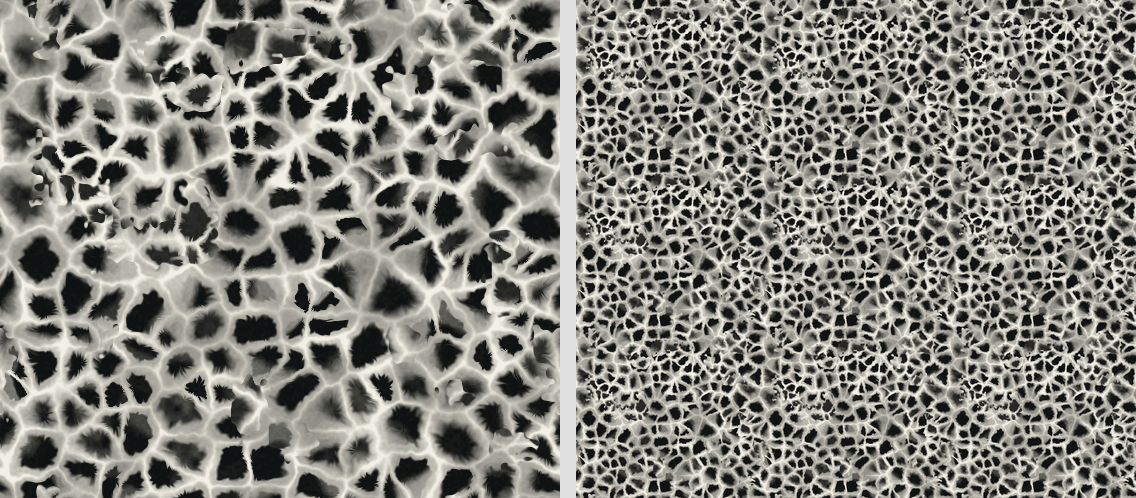
Left, the tile; right, the same tile 3 across and 3 down.
Write a WebGL 2 fragment shader that draws this pattern.

```glsl
#version 300 es
precision highp float;
// Seamless animal pelt: dark furry spots in pale veins, with torn overlapping patches.

uniform vec2 u_resolution;
out vec4 outColor;

const float TAU = 6.2831853;
const vec2 GRID = vec2(18.0, 16.0);   // whole cells per tile
const float ROUNDING = 15.0;          // higher gives sharper spot corners

vec2 wrapCell(vec2 cell, vec2 period) {
    return floor(mod(cell + 0.5, period));
}

vec2 hash2(vec2 p) {
    vec3 a = fract(p.xyx * vec3(0.1031, 0.1030, 0.0973));
    a += dot(a, a.yzx + 33.33);
    return fract((a.xx + a.yz) * a.zy);
}

// Value noise that repeats after a whole number of cells
float noise(vec2 p, vec2 period) {
    vec2 i = floor(p), f = fract(p);
    f = f * f * (3.0 - 2.0 * f);
    float a = hash2(wrapCell(i, period)).x;
    float b = hash2(wrapCell(i + vec2(1, 0), period)).x;
    float c = hash2(wrapCell(i + vec2(0, 1), period)).x;
    float d = hash2(wrapCell(i + vec2(1, 1), period)).x;
    return mix(mix(a, b, f.x), mix(c, d, f.x), f.y);
}

float tileNoise(vec2 uv, vec2 repeats) {
    return noise(uv * repeats, repeats);
}

// Spot centres; some cells stay empty so that sizes vary
bool hasSpot(vec2 cell) {
    return hash2(wrapCell(cell, GRID) + 71.3).x > 0.34;
}

vec2 spotCentre(vec2 cell) {
    return cell + 0.1 + 0.8 * hash2(wrapCell(cell, GRID) + 7.7);
}

vec2 nearestCell(vec2 p) {
    vec2 base = floor(p), best = base;
    float bestDist = 1e3;
    for (int y = -2; y <= 2; y++)
    for (int x = -2; x <= 2; x++) {
        vec2 cell = base + vec2(x, y);
        float dist = distance(p, spotCentre(cell));
        if (hasSpot(cell) && dist < bestDist) { bestDist = dist; best = cell; }
    }
    return best;
}

// x: rounded distance to the cell border, y: half the gap to the closest neighbour
vec2 borderDistance(vec2 p, vec2 cell) {
    vec2 centre = spotCentre(cell);
    float sum = 0.0, gap = 1.0;
    for (int y = -2; y <= 2; y++)
    for (int x = -2; x <= 2; x++) {
        vec2 other = cell + vec2(x, y);
        if ((x == 0 && y == 0) || !hasSpot(other)) continue;
        vec2 away = spotCentre(other) - centre;
        float span = length(away);
        sum += exp(-ROUNDING * dot(0.5 * away + centre - p, away / span));
        gap = min(gap, 0.5 * span);
    }
    return vec2(-log(max(sum, 1e-6)) / ROUNDING, gap);
}

// Radial hairs around a spot centre, about -0.5 to 0.5
float hairs(vec2 offset, float count, float seed) {
    float turn = atan(offset.y, offset.x) / TAU + 0.5;
    return noise(vec2(turn * count, length(offset) * 4.0 + seed * 50.0), vec2(count, 97.0)) - 0.5;
}

// Tone of the pelt: 0 is ink, 1 is cream
float peltTone(vec2 p, vec2 uv) {
    vec2 cell = nearestCell(p);
    vec2 border = borderDistance(p, cell);
    vec2 offset = p - spotCentre(cell);
    vec2 trait = hash2(wrapCell(cell, GRID) + 19.1);
    vec2 trait2 = hash2(wrapCell(cell, GRID) + 43.9);

    // Rounded spot with a hairy edge, kept clear of the cell border
    float fur = 0.13 * hairs(offset, 37.0, trait.x) + 0.07 * hairs(offset, 15.0, trait.y);
    float round = mix(border.x, 1.35 * border.y - length(offset), 0.2);
    float depth = min(round, border.x + 0.05) + fur * smoothstep(0.0, 0.15, border.x);
    float side = dot(offset, vec2(cos(trait2.x * TAU), sin(trait2.x * TAU)));
    float softness = border.y * mix(0.16, 0.42, trait.y * trait.y);
    float edge = border.y * mix(0.34, 0.54, trait.x) + 0.16 * side * trait2.y;
    edge = max(edge, softness + 0.03);
    float spot = smoothstep(edge - softness, edge + softness, depth);

    // Spots fade to one side and some are washed out
    float fade = smoothstep(-0.2, 0.8, side / border.y + 1.2 * fur);
    spot *= 1.0 - 0.8 * fade * smoothstep(0.35, 0.8, trait2.y);
    spot *= 1.0 - 0.4 * smoothstep(0.7, 1.0, trait.y) * tileNoise(uv, vec2(63, 56));

    float ground = 0.57 + 0.3 * tileNoise(uv, GRID);
    float glow = 1.0 - smoothstep(-0.06, 0.15, border.x);
    ground += 0.34 * glow * mix(0.5, 1.0, tileNoise(uv, vec2(27, 24)));
    return ground * (1.0 - spot);
}

vec3 furColor(float tone) {
    vec3 ink = vec3(0.06, 0.07, 0.07), charcoal = vec3(0.24, 0.24, 0.22);
    vec3 slate = vec3(0.42, 0.42, 0.40), taupe = vec3(0.59, 0.58, 0.55);
    vec3 sand = vec3(0.74, 0.73, 0.69), cream = vec3(0.95, 0.94, 0.90);
    float t = clamp(tone, 0.0, 1.0) * 5.0;
    vec3 color = mix(ink, charcoal, min(t, 1.0));
    color = mix(color, slate, clamp(t - 1.0, 0.0, 1.0));
    color = mix(color, taupe, clamp(t - 2.0, 0.0, 1.0));
    color = mix(color, sand, clamp(t - 3.0, 0.0, 1.0));
    return mix(color, cream, clamp(t - 4.0, 0.0, 1.0));
}

void main() {
    vec2 uv = gl_FragCoord.xy / u_resolution;
    vec2 wobble = vec2(tileNoise(uv, vec2(25, 22)), tileNoise(uv + 0.37, vec2(25, 22))) - 0.5;
    vec2 ripple = vec2(tileNoise(uv, vec2(90, 80)), tileNoise(uv + 0.61, vec2(90, 80))) - 0.5;
    vec2 p = uv * GRID + 0.35 * wobble + 0.1 * ripple;

    // Torn patches show a shifted piece of pelt behind a ragged edge
    float tear = 0.8 * tileNoise(uv + 0.19, vec2(11, 10)) + 0.2 * tileNoise(uv, vec2(72, 64));
    float torn = smoothstep(0.66, 0.69, tear);
    float tone = mix(peltTone(p, uv), 0.1 + 0.9 * peltTone(p + vec2(5.4, 3.7), uv), torn);

    float grain = tileNoise(uv, vec2(216, 192)) - 0.5;
    outColor = vec4(furColor(tone + 0.06 * grain), 1.0);
}
```
